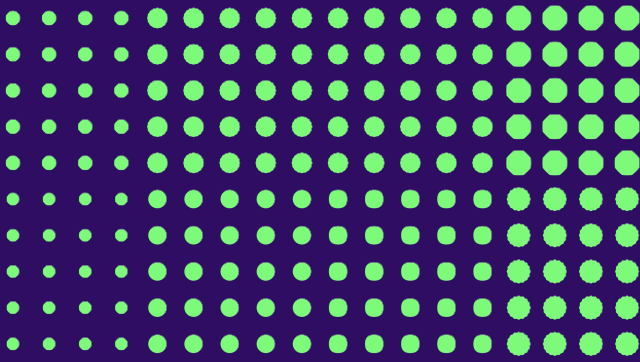
Reproduce this pattern procedurally as a WebGL 2 fragment shader.

```glsl
#version 300 es
precision highp float;

uniform vec2 u_resolution;
out vec4 fragColor;

// Radius grows in three column bands and is larger in the upper rows.
float dotRadius(vec2 id) {
  bool upper = id.y > 4.5;
  if (id.x < 3.5) return upper ? 0.197 : 0.172;
  if (id.x < 13.5) return upper ? 0.280 : 0.254;
  return upper ? 0.343 : 0.322;
}

// Signed distance to a dot whose outline depends on its band.
float dotDistance(vec2 p, vec2 id) {
  bool upper = id.y > 4.5;
  vec2 q = abs(p);
  float circle = length(p);
  float octagon = max(max(q.x, q.y), (q.x + q.y) * 0.7071);
  float squircle = pow(dot(q * q * q, vec2(1.0)), 1.0 / 3.0);
  float scallop = 0.008 * cos(16.0 * atan(p.y, p.x + 1e-5));

  float shape = circle;
  if (id.x < 3.5) {
    shape = mix(circle, octagon, 0.5);
  } else if (id.x < 13.5) {
    if (upper) shape = circle - 0.5 * scallop;
    else if (id.x > 8.5) shape = mix(circle, squircle, 0.55);
  } else {
    shape = upper ? mix(circle, octagon, 0.7) : circle - scallop;
  }
  return shape - dotRadius(id);
}

void main() {
  vec2 uv = gl_FragCoord.xy / u_resolution;

  // Eighteen columns, the outer ones near the canvas edge, and ten rows.
  vec2 grid = uv * vec2(17.716, 10.0) + vec2(0.142, 0.0);
  vec2 id = floor(grid);
  vec2 p = fract(grid) - 0.5;

  float pixel = 10.0 / u_resolution.y;
  float d = dotDistance(p, id);

  vec3 purple = vec3(0.18, 0.05, 0.39);
  vec3 green = vec3(0.49, 0.98, 0.48);
  vec3 paleRim = vec3(0.39, 0.47, 0.51);

  vec3 color = mix(purple, green, smoothstep(0.7, -0.7, d / pixel));

  // Thin grey rim on the upper right of each dot.
  float facing = smoothstep(-0.1, 0.3, dot(p, vec2(0.7071)) / max(length(p), 0.01));
  float rim = smoothstep(0.012 + 0.4 * pixel, 0.012 - 0.4 * pixel, abs(d));
  color = mix(color, paleRim, 0.8 * rim * facing);

  fragColor = vec4(color, 1.0);
}
```
